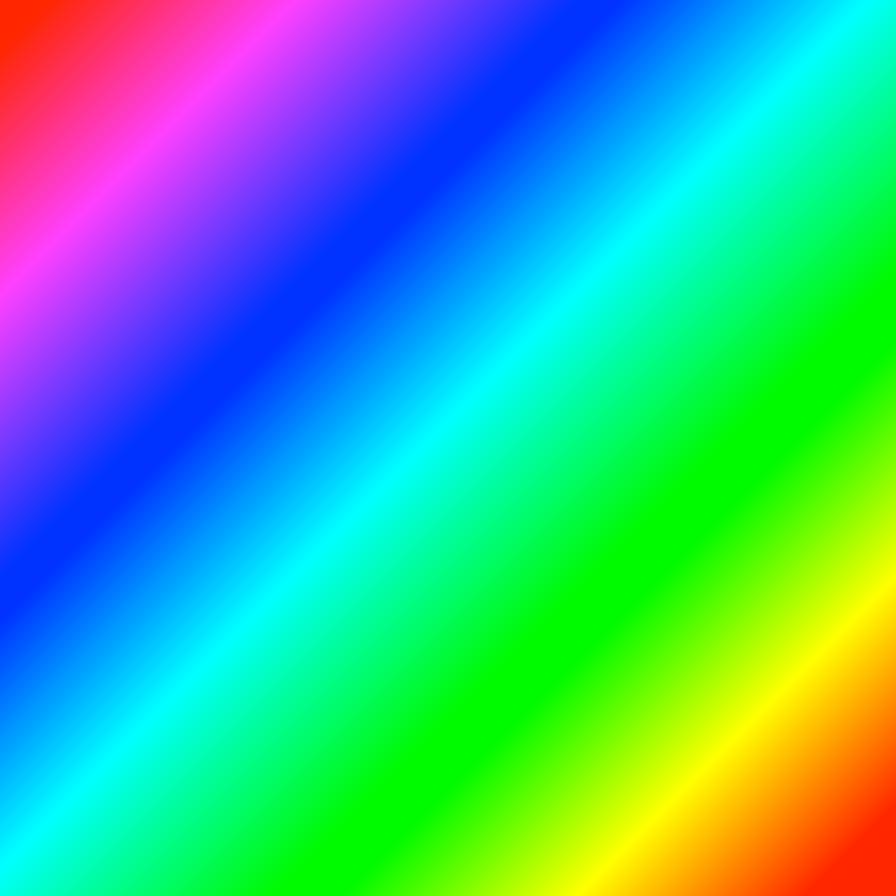
Give the GLSL for this background, as a three.js fragment shader.

```glsl
// Diagonal rainbow running from the upper left corner to the lower right.
// Position along that diagonal drives a chain of linear blends between
// seven bands; red, blue and green keep a narrow plateau of pure colour.

varying vec2 vUv;

const vec3 RED     = vec3(1.00, 0.15, 0.00);
const vec3 MAGENTA = vec3(1.00, 0.25, 1.00);
const vec3 BLUE    = vec3(0.00, 0.20, 1.00);
const vec3 CYAN    = vec3(0.00, 1.00, 1.00);
const vec3 GREEN   = vec3(0.00, 0.98, 0.00);
const vec3 YELLOW  = vec3(1.00, 1.00, 0.00);

// Band positions along the diagonal, 0 at upper left, 1 at lower right
const float RED_END      = 0.028;
const float MAGENTA_PEAK = 0.165;
const float BLUE_START   = 0.322;
const float BLUE_END     = 0.347;
const float CYAN_PEAK    = 0.484;
const float GREEN_START  = 0.653;
const float GREEN_END    = 0.690;
const float YELLOW_PEAK  = 0.822;
const float RED_RETURN   = 0.950;

// Linear ramp from 0 at start to 1 at end, clamped outside
float ramp(float start, float end, float t) {
  return clamp((t - start) / (end - start), 0.0, 1.0);
}

vec3 rainbow(float t) {
  vec3 color = mix(RED, MAGENTA, ramp(RED_END, MAGENTA_PEAK, t));
  color = mix(color, BLUE, ramp(MAGENTA_PEAK, BLUE_START, t));
  color = mix(color, CYAN, ramp(BLUE_END, CYAN_PEAK, t));
  color = mix(color, GREEN, ramp(CYAN_PEAK, GREEN_START, t));
  color = mix(color, YELLOW, ramp(GREEN_END, YELLOW_PEAK, t));
  return mix(color, RED, ramp(YELLOW_PEAK, RED_RETURN, t));
}

void main() {
  float diagonal = 0.5 * (vUv.x + 1.0 - vUv.y);
  gl_FragColor = vec4(rainbow(diagonal), 1.0);
}
```
